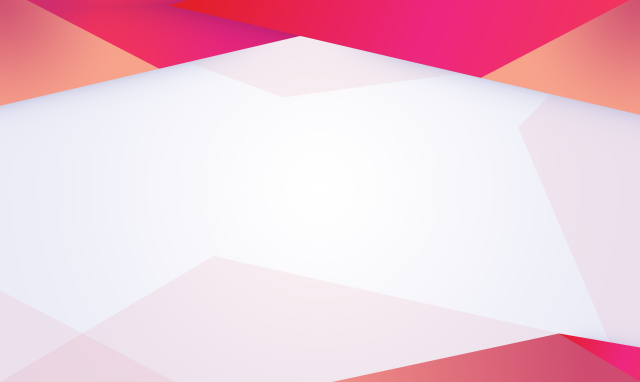
Write a WebGL 1 fragment shader that draws this background.

```glsl
precision highp float;
// Pale radial panel framed by folded pink, red and peach paper facets.

#define ASPECT 1.675
#define TINT_ALPHA 0.09
#define ROOF_SHADOW 0.55
#define ROOF_BLUR 0.024
#define FOLD_SHADOW 0.45
#define FOLD_BLUR 0.045

uniform vec2 u_resolution;

const vec3 WHITE = vec3(1.0);
const vec3 LAVENDER = vec3(0.925, 0.925, 0.968);
const vec3 SHADE = vec3(0.72, 0.72, 0.85);
const vec3 PLUM = vec3(0.55, 0.10, 0.40);
const vec3 TINT = vec3(0.87, 0.40, 0.47);
const vec3 ROSE = vec3(0.80, 0.29, 0.43);
const vec3 PEACH = vec3(0.97, 0.64, 0.55);
const vec3 RED = vec3(0.89, 0.12, 0.16);
const vec3 MAGENTA = vec3(0.93, 0.15, 0.50);
const vec3 PINK = vec3(0.945, 0.20, 0.37);

// Signed distance to the line a-b, positive on its left.
float side(vec2 p, vec2 a, vec2 b) {
  vec2 d = normalize(b - a);
  return dot(p - a, vec2(-d.y, d.x));
}

// Unclamped position along the axis a-b.
float along(vec2 p, vec2 a, vec2 b) {
  vec2 d = b - a;
  return dot(p - a, d) / dot(d, d);
}

// Antialiased coverage of a signed distance.
float cover(float d) {
  return clamp(d * u_resolution.y + 0.5, 0.0, 1.0);
}

// Red to magenta, then on to pink.
vec3 hotRamp(float t) {
  vec3 c = mix(RED, MAGENTA, clamp(t, 0.0, 1.0));
  return mix(c, PINK, clamp((t - 1.0) / 0.7, 0.0, 1.0));
}

vec3 peachRamp(vec2 p, vec2 corner) {
  return mix(ROSE, PEACH, smoothstep(-0.08, 0.36, length(p - corner)));
}

void main() {
  vec2 p = gl_FragCoord.xy / u_resolution * vec2(ASPECT, 1.0);

  // Shared corners of the frame
  vec2 apex = vec2(0.786, 0.906);
  vec2 roofLeft = vec2(0.0, 0.723);
  vec2 roofRight = vec2(1.677, 0.699);
  vec2 peak = vec2(1.463, 0.127);
  float panel = min(side(p, apex, roofLeft), side(p, roofRight, apex));

  // Panel glow
  float r = length(p - vec2(0.838, 0.509));
  vec3 col = mix(WHITE, LAVENDER, smoothstep(-0.08, 0.92, r));

  // Translucent facets
  vec2 topTip = vec2(0.742, 0.745);
  vec2 rightTip = vec2(1.356, 0.666);
  vec2 lowTip = vec2(0.559, 0.330);
  float topFacet = min(side(p, vec2(0.520, 0.826), topTip),
                       side(p, topTip, vec2(1.168, 0.803)));
  float rightFacet = min(side(p, vec2(1.430, 0.742), rightTip),
                         side(p, rightTip, vec2(1.590, 0.116)));
  float lowFacet = min(side(p, lowTip, vec2(0.0)), side(p, peak, lowTip));
  float cornerFacet = side(p, vec2(0.459, 0.0), vec2(0.0, 0.240));
  col = mix(col, TINT, TINT_ALPHA * cover(topFacet));
  col = mix(col, TINT, TINT_ALPHA * cover(rightFacet));
  col = mix(col, TINT, TINT_ALPHA * cover(lowFacet));
  col = mix(col, TINT, TINT_ALPHA * cover(cornerFacet));

  // Soft shadow under the roof, fading near the apex
  float spread = smoothstep(0.02, 0.32, abs(p.x - apex.x));
  col = mix(col, SHADE, ROOF_SHADOW * spread * exp(-max(panel, 0.0) / ROOF_BLUR));

  // Lower right fold and its shadow
  float fold = min(side(p, peak, vec2(0.869, 0.0)),
                   side(p, vec2(1.677, 0.090), peak));
  float foldShade = exp(-max(-fold, 0.0) / 0.015) * smoothstep(1.47, 1.56, p.x);
  col = mix(col, SHADE, 0.4 * foldShade);
  vec3 foldCol = mix(vec3(0.94, 0.56, 0.53), vec3(0.81, 0.30, 0.44),
                     clamp(along(p, vec2(0.87, 0.0), vec2(1.53, 0.06)), 0.0, 1.0));
  vec3 wedgeCol = hotRamp(along(p, peak, vec2(1.63, 0.055)));
  foldCol = mix(foldCol, wedgeCol, cover(side(p, peak, vec2(1.677, 0.0))));
  col = mix(col, foldCol, cover(fold));

  // Roof: pink left sheet
  vec3 roof = mix(vec3(0.83, 0.18, 0.43), PINK,
                  smoothstep(0.0, 1.0, along(p, vec2(0.12, 1.02), vec2(0.26, 0.92))));
  roof = mix(roof, MAGENTA, smoothstep(0.30, 0.64, p.x));

  // Roof: large central sheet, casting a shadow to its left
  float sheet = min(side(p, apex, roofRight),
                    side(p, vec2(0.491, 1.0), vec2(0.445, 0.987)));
  roof = mix(roof, PLUM, FOLD_SHADOW * exp(-max(-sheet, 0.0) / FOLD_BLUR));
  vec3 sheetCol = hotRamp(along(p, vec2(0.5, 1.0), vec2(1.06, 0.77)));
  roof = mix(roof, sheetCol, cover(sheet));

  // Roof: peach corners
  float leftCorner = side(p, vec2(0.415, 0.821), vec2(0.070, 1.0));
  float rightCorner = side(p, vec2(1.648, 1.0), vec2(1.260, 0.797));
  roof = mix(roof, peachRamp(p, vec2(0.0, 1.0)), cover(leftCorner));
  roof = mix(roof, peachRamp(p, vec2(ASPECT, 1.0)), cover(rightCorner));
  col = mix(col, roof, cover(-panel));

  gl_FragColor = vec4(col, 1.0);
}
```
